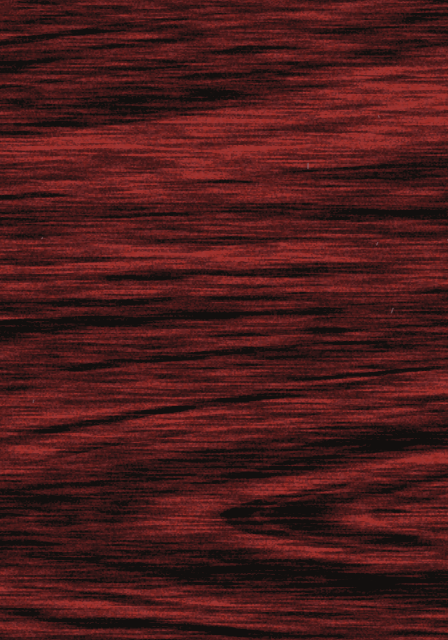
Give the GLSL for this texture, as a WebGL 2 fragment shader.

```glsl
#version 300 es
precision highp float;
// Dark red rosewood veneer: wavy growth bands, a cathedral arch and short horizontal fibres.
uniform vec2 u_resolution;
out vec4 fragColor;

float hash(vec2 p) {
    vec3 q = fract(p.xyx * vec3(0.1031, 0.1030, 0.0973));
    q += dot(q, q.yzx + 33.33);
    return fract((q.x + q.y) * q.z);
}

// One row of smooth noise, shifted by a random amount so that cells never line up.
float rowNoise(float x, float row) {
    x += 40.0 * hash(vec2(row, 7.0));
    float cell = floor(x);
    return mix(hash(vec2(cell, row)), hash(vec2(cell + 1.0, row)), smoothstep(0.0, 1.0, x - cell));
}

// Signed noise in -0.5..0.5 made of blended rows.
float streaks(vec2 p) {
    float row = floor(p.y);
    return mix(rowNoise(p.x, row), rowNoise(p.x, row + 1.0), smoothstep(0.0, 1.0, p.y - row)) - 0.5;
}

float band(float h, float centre, float width) {
    float d = (h - centre) / width;
    return exp(-d * d);
}

// Height across the growth rings: arched low down, level in the middle, rising at the top.
float ringHeight(vec2 p) {
    float v = p.y - 0.19 - 0.03 * (p.x - 0.3);
    float arch = sqrt(v * v + 0.0009) - 0.19 * (p.x - 0.3) * exp(-17.0 * v * v);
    float rise = 0.11 * (p.x - 0.1) * smoothstep(0.6, 0.85, p.y);
    float drop = 0.03 * p.x * band(p.y, 0.55, 0.13);
    return arch - rise + drop + 0.012 * streaks(p * vec2(3.0, 7.0)) + 0.006 * streaks(p * vec2(9.0, 60.0));
}

vec3 woodColour(float t) {
    vec3 c = mix(vec3(0.07, 0.06, 0.055), vec3(0.19, 0.085, 0.085), smoothstep(0.0, 0.28, t));
    c = mix(c, vec3(0.29, 0.10, 0.10), smoothstep(0.25, 0.50, t));
    c = mix(c, vec3(0.40, 0.13, 0.13), smoothstep(0.48, 0.73, t));
    return mix(c, vec3(0.61, 0.19, 0.175), smoothstep(0.68, 1.12, t));
}

// Rare pale scratches, one candidate per cell.
float scratches(vec2 p) {
    vec2 cell = floor(p * 9.0);
    vec2 q = fract(p * 9.0) - 0.3 - 0.4 * vec2(hash(cell + 3.0), hash(cell + 8.0));
    q.x -= q.y * (hash(cell + 21.0) - 0.5);
    float len = 0.05 * hash(cell + 15.0);
    float d = length(vec2(q.x, max(abs(q.y) - len, 0.0)));
    return (1.0 - smoothstep(0.004, 0.018, d)) * step(0.86, hash(cell + 31.0));
}

void main() {
    vec2 p = gl_FragCoord.xy / u_resolution.y;
    float h = ringHeight(p);

    // Broad red and black zones.
    float tone = 0.55;
    tone += 0.30 * band(h, 0.025, 0.016) + 0.18 * band(h, -0.045, 0.025);
    tone += 0.12 * band(h, 0.14, 0.025) + 0.10 * band(h, 0.205, 0.015);
    tone += 0.14 * band(h, 0.41, 0.03) + 0.17 * band(h, 0.585, 0.035);
    tone -= 0.30 * band(h, 0.054, 0.012) + 0.28 * band(h, -0.001, 0.012);
    tone -= 0.22 * band(h, 0.085, 0.025) * (1.0 - smoothstep(0.3, 0.6, p.x));
    tone -= 0.14 * band(h, 0.33, 0.035) + 0.17 * band(h, 0.475, 0.022);
    tone -= 0.18 * (1.0 - smoothstep(0.02, 0.13, p.y));

    // Growth bands of several widths, with sharp black veins.
    tone += 0.28 * streaks(vec2(p.x * 1.3, h * 19.0));
    tone += 0.38 * streaks(vec2(p.x * 1.6, h * 52.0 + 200.0));
    tone += 0.40 * streaks(vec2(p.x * 3.5, h * 120.0 + 400.0));
    float vein = streaks(vec2(p.x * 2.0, h * 80.0 + 700.0));
    tone -= 0.34 * smoothstep(0.12, 0.27, vein + 0.22 * streaks(p * vec2(14.0, 230.0)));

    // Level fibre dashes, some red and some black, over fine speckle.
    float dash = smoothstep(-0.26, 0.26, streaks(p * vec2(17.0, 330.0) + 900.0)) - 0.5;
    float shortDash = streaks(p * vec2(48.0, 400.0) + 2100.0);
    float speckle = streaks(p * vec2(400.0, 470.0) + 1700.0);
    tone += 0.38 * dash + 0.28 * shortDash;
    tone += 0.34 * streaks(p * vec2(8.0, 190.0) + 1300.0);
    tone += 0.36 * speckle;

    // Slight drift between warm and cool reds.
    float cool = streaks(p * vec2(230.0, 260.0) + 2500.0);
    vec3 colour = woodColour(tone + 0.01) + vec3(0.0, 0.035, 0.05) * cool * smoothstep(0.3, 0.8, tone);
    colour = mix(colour, vec3(0.55, 0.42, 0.44), 0.55 * scratches(p));
    fragColor = vec4(colour, 1.0);
}
```
